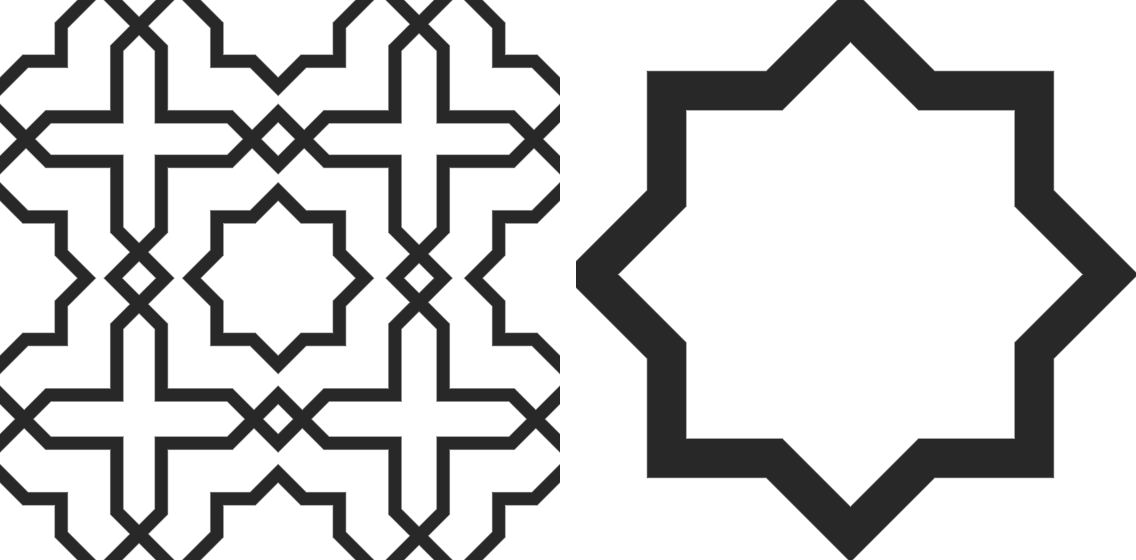
Left, the full canvas; right, a detail of the centre.
This pattern is drawn by a WebGL 2 fragment shader. Its source:

```glsl
#version 300 es
precision highp float;

#define SPLIT 0.4967        // boundary between the two cells on each axis
#define STAR_SIZE 0.1094    // star centre to flat side
#define ARM_INSET 0.2086    // cell edge to arm outline
#define BEND 0.0862         // cell edge to the bend of an arm
#define HALF_LINE 0.0117
#define SOFTNESS 1.0        // edge softness
#define INK vec3(0.157)
#define PAPER vec3(1.0)

uniform vec2 u_resolution;
out vec4 fragColor;

const float DIAG = 0.70710678;

// Eight-pointed star: union of a square and a diamond
float starField(vec2 p) {
    return min(max(p.x, p.y), (p.x + p.y) * DIAG) - STAR_SIZE;
}

// Side of an arm: straight, then turning 45 degrees towards the cell edge
float armSide(float across, float toEdge, float halfWidth) {
    float side = across - halfWidth;
    return max(side, (side + BEND - toEdge) * DIAG);
}

// Distance to the centre lines of a cross whose arm ends interlace
float crossLines(vec2 p, vec2 toEdge, vec2 halfWidth) {
    float horizontalArm = armSide(p.y, toEdge.x, halfWidth.y);
    float verticalArm = armSide(p.x, toEdge.y, halfWidth.x);
    float outline = abs(min(horizontalArm, verticalArm));

    // Opposite sides, continued past their crossing to close the diamonds
    float horizontalEnd = abs(armSide(-p.y, toEdge.x, halfWidth.y));
    float verticalEnd = abs(armSide(-p.x, toEdge.y, halfWidth.x));
    return min(outline, min(horizontalEnd, verticalEnd));
}

void main() {
    vec2 uv = gl_FragCoord.xy / u_resolution;
    vec2 p = fract(vec2(uv.x, 1.0 - uv.y));

    // Two by two cells, folded into one quadrant
    vec2 second = step(vec2(SPLIT), p);
    vec2 halfCell = 0.5 * mix(vec2(SPLIT), vec2(1.0 - SPLIT), second);
    vec2 centre = halfCell + SPLIT * second;
    vec2 q = abs(p - centre);
    vec2 toEdge = halfCell - q;

    // Stars on the cell corners, crosses in the cell centres
    float star = abs(starField(toEdge));
    float crosses = crossLines(q, toEdge, halfCell - ARM_INSET);
    float d = min(star, crosses) - HALF_LINE;

    float blur = SOFTNESS / min(u_resolution.x, u_resolution.y);
    fragColor = vec4(mix(INK, PAPER, smoothstep(-blur, blur, d)), 1.0);
}
```
